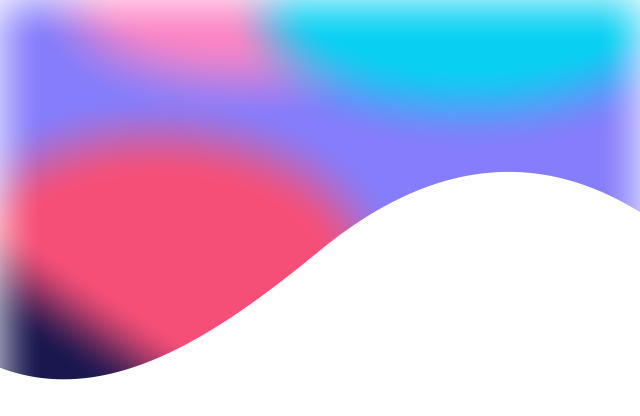
This background is drawn by a WebGL 1 fragment shader. Its source:

```glsl
precision highp float;
// Blurred colour blobs fading to white at the borders, above a white wave.

uniform vec2 u_resolution;

// Design space: origin at the lower left, height 1.
const vec2 SIZE = vec2(1.542, 1.0);
const float BLUR = 0.106;

const vec3 WHITE  = vec3(1.0);
const vec3 VIOLET = vec3(0.522, 0.490, 0.984);
const vec3 PINK   = vec3(0.980, 0.520, 0.770);
const vec3 CYAN   = vec3(0.035, 0.815, 0.950);
const vec3 RED    = vec3(0.965, 0.310, 0.465);
const vec3 NAVY   = vec3(0.100, 0.090, 0.310);

// Ellipses: centre and radii.
const vec2 PINK_POS = vec2(0.578, 1.000);
const vec2 PINK_RAD = vec2(0.396, 0.191);
const vec2 CYAN_POS = vec2(1.135, 0.980);
const vec2 CYAN_RAD = vec2(0.492, 0.237);
const vec2 RED_POS  = vec2(0.382, 0.337);
const vec2 RED_RAD  = vec2(0.502, 0.335);

// Dark corner: a point on its edge and the outward normal.
const vec2 NAVY_POS    = vec2(0.191, 0.227);
const vec2 NAVY_NORMAL = vec2(0.559, 0.829);

// Bezier heights of the left and right halves of the wave.
const vec4 WAVE_LEFT  = vec4(0.116, 0.020, 0.187, 0.398);
const vec4 WAVE_RIGHT = vec4(0.398, 0.608, 0.649, 0.490);

float ellipseDistance(vec2 p, vec2 radii) {
  float k = length(p / radii);
  float g = length(p / (radii * radii));
  return k * (k - 1.0) / max(g, 1e-4);
}

// Coverage of a blurred shape from its signed distance.
float soft(float d) {
  return 1.0 - smoothstep(-BLUR, BLUR, d);
}

float bezier(vec4 h, float t) {
  float s = 1.0 - t;
  return dot(h, vec4(s * s * s, 3.0 * s * s * t, 3.0 * s * t * t, t * t * t));
}

float waveHeight(float x) {
  float t = 2.0 * x / SIZE.x;
  return t < 1.0 ? bezier(WAVE_LEFT, t) : bezier(WAVE_RIGHT, t - 1.0);
}

void main() {
  vec2 p = gl_FragCoord.xy / u_resolution * SIZE;

  // Blurred colour layers, back to front
  vec3 color = VIOLET;
  color = mix(color, PINK, soft(ellipseDistance(p - PINK_POS, PINK_RAD)));
  color = mix(color, CYAN, soft(ellipseDistance(p - CYAN_POS, CYAN_RAD)));
  color = mix(color, RED, soft(ellipseDistance(p - RED_POS, RED_RAD)));
  color = mix(color, NAVY, soft(dot(p - NAVY_POS, NAVY_NORMAL)));

  // Fade at the left, right and top borders
  float inside = soft(-p.x) * soft(p.x - SIZE.x) * soft(p.y - SIZE.y);
  color = mix(WHITE, color, inside);

  // White wave with an edge one pixel wide
  float pixel = SIZE.y / u_resolution.y;
  float height = waveHeight(p.x);
  float slope = (waveHeight(p.x + 0.001) - height) / 0.001;
  float d = (p.y - height) / sqrt(1.0 + slope * slope);
  color = mix(WHITE, color, clamp(d / pixel + 0.5, 0.0, 1.0));

  gl_FragColor = vec4(color, 1.0);
}
```
